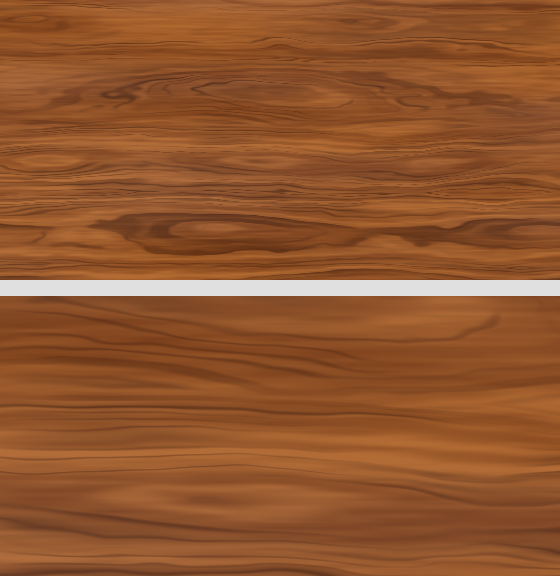
Top, the full canvas; bottom, a detail of the centre.
Write a Shadertoy shader that draws this texture.

```glsl
// Polished walnut-like veneer: horizontal grain flowing around long almond eyes.
// A warped height field with one row of cones per band is cut into growth rings
// by 1D noise; stretched 2D noise adds fibres, pores and broad colour drift.

const vec3 PALE_WOOD = vec3(0.685, 0.410, 0.200);
const vec3 DEEP_WOOD = vec3(0.430, 0.208, 0.085);
const vec3 DARK_VEIN = vec3(0.26, 0.125, 0.065);
const vec3 ROSY_TINT = vec3(-0.008, 0.006, 0.026);

const float BAND_HEIGHT = 0.25;   // spacing of the rows of eyes
const float BAND_OFFSET = 0.175;  // height of the lowest row
const float EYE_SLIMNESS = 0.16;  // eye height over eye length
const float RING_DENSITY = 185.0; // ring units per canvas height
const float RING_TILT = 40.0;     // makes both sides of an eye differ
const float VEIN_STRENGTH = 0.36; // wide soft veins
const float LINE_STRENGTH = 0.46; // thin lines between rings
const float HAIR_STRENGTH = 0.34; // hairlines within rings

// Per row, from the bottom: distance between eyes and place of one eye.
const float EYE_SPACING[4] = float[4](1.15, 0.74, 1.75, 1.10);
const float EYE_CENTRE[4] = float[4](0.80, 0.17, 1.04, 1.22);

const float PI = 3.14159;

float hash(vec2 p) {
    return fract(sin(dot(p, vec2(127.1, 311.7))) * 43758.55);
}

float noise(vec2 p) {
    vec2 cell = floor(p), f = fract(p);
    f = f * f * (3.0 - 2.0 * f);
    float low = mix(hash(cell), hash(cell + vec2(1, 0)), f.x);
    float high = mix(hash(cell + vec2(0, 1)), hash(cell + vec2(1, 1)), f.x);
    return mix(low, high, f.y);
}

float noise1(float x, float seed) {
    float cell = floor(x), f = fract(x);
    f = f * f * (3.0 - 2.0 * f);
    return mix(hash(vec2(cell, seed)), hash(vec2(cell + 1.0, seed)), f);
}

// Thin lines where a ring noise crosses its middle value.
float ringLine(float x, float seed, float width) {
    float crossing = abs(2.0 * noise1(x, seed) - 1.0);
    return 1.0 - smoothstep(0.03, width, crossing);
}

// Height field whose contours are the growth rings.
float ringField(vec2 p) {
    // Slow waviness of the whole grain
    p.y += 0.040 * (noise(p * vec2(1.6, 4.0) + 3.0) - 0.5);
    p.y += 0.010 * (noise(p * vec2(4.0, 13.0) + 9.0) - 0.5);

    // Signed distance to the axis of the nearest row of eyes
    float row = floor((p.y - BAND_OFFSET) / BAND_HEIGHT + 0.5);
    float across = p.y - BAND_OFFSET - row * BAND_HEIGHT;
    int id = int(mod(row, 4.0));

    // Distance along the row, fading out towards the seam between rows
    float spacing = EYE_SPACING[id];
    float along = sin(PI * (p.x - EYE_CENTRE[id]) / spacing) * spacing / PI;
    along *= EYE_SLIMNESS * (1.0 - smoothstep(0.04, 0.5 * BAND_HEIGHT, abs(across)));

    float height = RING_DENSITY * sqrt(across * across + along * along + 0.00003);
    height += RING_TILT * p.y;

    // Irregular ring edges
    height += 6.5 * noise(p * vec2(2.8, 13.0) + 21.0);
    height += 2.4 * noise(p * vec2(8.0, 34.0) + 33.0);
    height += 0.9 * noise(p * vec2(20.0, 75.0) + 52.0);
    return height;
}

void mainImage(out vec4 fragColor, in vec2 fragCoord) {
    vec2 p = fragCoord / iResolution.y;
    float height = ringField(p);
    float resolved = 1.0 - smoothstep(1.2, 3.5, fwidth(height));

    // Tone: growth rings, wide and narrow
    float tone = 0.66;
    tone += 0.30 * (noise1(height * 0.16, 1.0) - 0.5);
    tone += 0.46 * (noise1(height * 0.50, 2.0) - 0.5) * resolved;

    // Tone: broad drift and fine fibres
    tone += 0.38 * (noise(p * vec2(1.1, 8.0) + 47.0) - 0.5);
    tone += 0.24 * (noise(p * vec2(4.0, 115.0)) - 0.5);
    tone += 0.24 * (noise(p * vec2(14.0, 200.0) + 5.0) - 0.5);
    vec3 wood = mix(DEEP_WOOD, PALE_WOOD, clamp(tone, -0.1, 1.05));

    // Wide dark veins follow some rings and come and go along the grain
    float vein = smoothstep(0.62, 0.95, noise1(height * 0.34, 3.0));
    float presence = smoothstep(0.25, 0.75, noise(p * vec2(2.2, 11.0) + 61.0));
    wood = mix(wood, DARK_VEIN, VEIN_STRENGTH * vein * presence);

    // Thin broken lines of two sizes
    float inked = smoothstep(0.20, 0.75, noise(p * vec2(3.5, 30.0) + 15.0));
    float faint = smoothstep(0.20, 0.75, noise(p * vec2(5.0, 22.0) + 28.0));
    float line = ringLine(height * 0.42, 4.0, 0.36) * resolved;
    float hair = ringLine(height * 0.62, 5.0, 0.50) * resolved;
    wood = mix(wood, DARK_VEIN, LINE_STRENGTH * line * inked);
    wood = mix(wood, DARK_VEIN, HAIR_STRENGTH * hair * faint);

    // Short dark pores
    float pore = smoothstep(0.75, 0.98, noise(p * vec2(10.0, 210.0) + 77.0));
    wood *= 1.0 - 0.05 * pore;

    // Patches of cooler, rosier wood
    wood += ROSY_TINT * (2.0 * noise(p * vec2(1.5, 10.0) + 90.0) - 0.7);

    fragColor = vec4(clamp(wood, 0.0, 1.0), 1.0);
}
```
